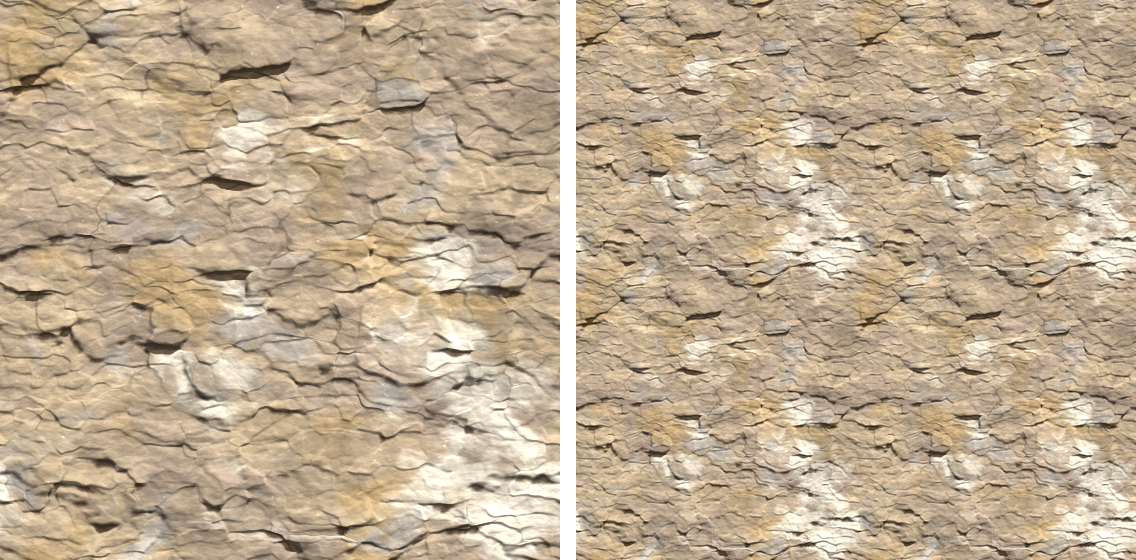
Left, the tile; right, the same tile 2 across and 2 down.
This texture is drawn by a Shadertoy shader. Its source:

```glsl
const vec3 TAN = vec3(0.765, 0.680, 0.560);
const vec3 MAUVE = vec3(0.700, 0.620, 0.540);
const vec3 OCHRE = vec3(0.745, 0.630, 0.450);
const vec3 CREAM = vec3(0.920, 0.880, 0.805);
const vec3 GREY = vec3(0.710, 0.680, 0.645);
const vec3 SHADOW_TINT = vec3(0.45, 0.41, 0.37);

const vec2 BIG_BLOCKS = vec2(6.0, 9.0);
const vec2 MID_BLOCKS = vec2(12.0, 19.0);
const vec2 SMALL_BLOCKS = vec2(25.0, 38.0);
const vec2 GRAIN_FREQ = vec2(15.0, 23.0);
const float BIG_HEIGHT = 0.026;
const float MID_HEIGHT = 0.016;
const float SMALL_HEIGHT = 0.007;
const float GRAIN_HEIGHT = 0.006;
const float CREASE_HEIGHT = 0.010;
const float ROUGHNESS = 0.56;
const float WARP = 0.055;
const vec2 LIGHT_DIR = vec2(0.30, 0.954);
const float LIGHT_RISE = 0.75;
const float LIGHT_STEP = 0.0027;
const int SHADOW_STEPS = 7;
const float SLOPE_GAIN = 0.25;

// Integer hash of a lattice cell, wrapped to the period
vec3 hash(vec2 cell, vec2 period, int seed) {
    uvec2 c = uvec2(floor(mod(cell + 0.5, period)));
    uvec3 v = uvec3(c, uint(seed)) * 1664525u + 1013904223u;
    v.x += v.y * v.z; v.y += v.z * v.x; v.z += v.x * v.y;
    v ^= v >> 16u;
    v.x += v.y * v.z; v.y += v.z * v.x; v.z += v.x * v.y;
    return vec3(v >> 16u) / 65535.0;
}

float cornerSlope(vec2 cell, vec2 f, vec2 corner, vec2 period, int seed) {
    vec2 g = hash(cell + corner, period, seed).xy * 2.0 - 1.0;
    return dot(g, f - corner);
}

// Gradient noise that wraps over the unit square
float noise(vec2 p, vec2 freq, int seed) {
    vec2 cell = floor(p * freq), f = fract(p * freq);
    vec2 s = f * f * f * (f * (f * 6.0 - 15.0) + 10.0);
    float a = cornerSlope(cell, f, vec2(0, 0), freq, seed);
    float b = cornerSlope(cell, f, vec2(1, 0), freq, seed);
    float c = cornerSlope(cell, f, vec2(0, 1), freq, seed);
    float d = cornerSlope(cell, f, vec2(1, 1), freq, seed);
    return mix(mix(a, b, s.x), mix(c, d, s.x), s.y);
}

float fbm(vec2 p, vec2 freq, int octaves, int seed) {
    float sum = 0.0, amp = 1.0;
    for (int i = 0; i < octaves; i++) {
        sum += amp * noise(p, freq, seed + i);
        freq *= 2.0;
        amp *= ROUGHNESS;
    }
    return sum;
}

// Lumps parted by sharp valleys
float creases(vec2 p, vec2 freq, int seed) {
    return abs(noise(p, freq, seed)) + 0.5 * abs(noise(p, freq * 2.0, seed + 1));
}

// Tilted facets that jut out at the bottom: height, seam, tint
vec3 blocks(vec2 p, vec2 freq, float sharpness, int seed) {
    vec2 cell = floor(p * freq), f = fract(p * freq);
    float total = 0.0, squares = 0.0, height = 0.0, tint = 0.0;
    for (int y = -1; y <= 1; y++)
    for (int x = -1; x <= 1; x++) {
        vec2 n = vec2(x, y);
        vec3 r = hash(cell + n, freq, seed);
        vec2 offset = f - n - mix(vec2(0.1), vec2(0.9), r.xy);
        vec2 tilt = (fract(r.xy * 31.0) - 0.5) * 1.3 - vec2(0.0, 0.4);
        float w = exp(-sharpness * dot(offset, offset));
        total += w;
        squares += w * w;
        height += w * (r.z + dot(offset, tilt));
        tint += w * fract(r.z * 37.0);
    }
    float seam = 2.0 - 2.0 * squares / (total * total);
    return vec3(height / total, seam, tint / total);
}

vec2 warpOffset(vec2 p) {
    return WARP * vec2(fbm(p, vec2(4, 5), 5, 11), fbm(p, vec2(3, 6), 5, 23));
}

// Rock relief: height, seam, tint
vec3 relief(vec2 p) {
    vec2 warp = warpOffset(p);
    vec2 q = p + warp, loose = p + 0.35 * warp;
    float broken = smoothstep(-0.3, 0.4, fbm(p, vec2(5, 7), 2, 37));
    float chipped = smoothstep(-0.25, 0.3, noise(p, vec2(9, 11), 39));
    vec3 big = blocks(q, BIG_BLOCKS, 28.0, 41);
    vec3 mid = blocks(q, MID_BLOCKS, 20.0, 43);
    vec3 small = blocks(p + 0.6 * warp, SMALL_BLOCKS, 14.0, 45);
    float height = BIG_HEIGHT * big.x * mix(0.3, 1.0, broken)
        + MID_HEIGHT * mid.x * mix(0.35, 1.0, chipped)
        + SMALL_HEIGHT * small.x
        + CREASE_HEIGHT * creases(loose, vec2(14, 24), 51)
        + GRAIN_HEIGHT * fbm(loose, GRAIN_FREQ, 5, 47);
    float seam = max(big.y * broken, 0.8 * mid.y) * chipped;
    return vec3(height, seam, (big.z + mid.z + small.z) / 3.0);
}

// Mineral stains over the rock
vec3 rockColor(vec2 p, float tint) {
    vec2 q = p + 0.6 * warpOffset(p);
    vec3 color = mix(TAN, MAUVE, smoothstep(-0.2, 0.25, fbm(q, vec2(3, 4), 5, 61)));
    color = mix(color, OCHRE, 0.8 * smoothstep(0.08, 0.5, fbm(q, vec2(4, 5), 5, 71)));
    color = mix(color, GREY, 0.8 * smoothstep(0.12, 0.5, fbm(q, vec2(6, 9), 5, 83)));
    float pale = fbm(q, vec2(3, 4), 6, 97) + 0.5 * (tint - 0.5);
    color = mix(color, CREAM, 0.9 * smoothstep(0.12, 0.48, pale));
    float grit = smoothstep(0.35, 0.55, noise(p, vec2(110, 120), 101));
    color = mix(color, CREAM, 0.5 * grit);
    float speckle = fbm(p, vec2(45, 65), 3, 107);
    float stain = fbm(q, vec2(5, 8), 4, 113);
    return color * (1.0 + 0.2 * (tint - 0.5) + 0.13 * speckle + 0.16 * stain);
}

void mainImage(out vec4 fragColor, in vec2 fragCoord) {
    vec2 p = fragCoord / iResolution.xy;
    vec3 rock = relief(p);

    // March toward the light for slope and cast shadow
    float slope = 0.0, blocked = 0.0;
    for (int i = 1; i <= SHADOW_STEPS; i++) {
        float reach = LIGHT_STEP * float(i);
        float rise = relief(p + LIGHT_DIR * reach).x - rock.x;
        if (i == 1) slope = -rise / reach;
        blocked = max(blocked, rise - LIGHT_RISE * reach);
    }
    float shadow = smoothstep(0.0, 0.010, blocked);
    float crack = smoothstep(0.4, 1.0, rock.y);

    vec3 color = rockColor(p, rock.z);
    color *= 1.0 + SLOPE_GAIN * clamp(slope, -1.3, 0.8);
    color *= mix(vec3(1.0), SHADOW_TINT, shadow);
    color *= 1.0 - 0.25 * crack;
    fragColor = vec4(clamp(color, 0.0, 1.0), 1.0);
}
```
